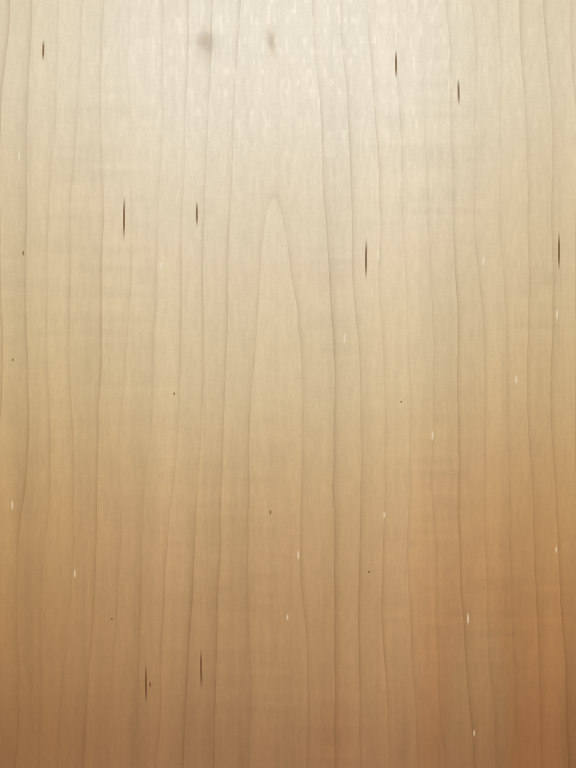
Reproduce this texture procedurally as a WebGL 2 fragment shader.

```glsl
#version 300 es
precision highp float;
// Pale plain-sawn wood board, lit at the top and falling to warm brown below.
// Growth rings are contours of a warped arch field; stretched value noise adds
// streaks, pores and sheen, and jittered cells scatter dark slits and pale nicks.
uniform vec2 u_resolution;
out vec4 fragColor;

float hash(vec2 cell) {
    uvec2 q = uvec2(ivec2(cell)) * uvec2(1597334677u, 3812015801u);
    uint n = (q.x ^ q.y) * 1597334677u;
    n = (n ^ (n >> 15)) * 2246822519u;
    n ^= n >> 13;
    return float(n >> 8) / 16777216.0;
}

float noise(vec2 p) {
    vec2 i = floor(p), f = fract(p);
    f = f * f * (3.0 - 2.0 * f);
    return mix(mix(hash(i), hash(i + vec2(1, 0)), f.x),
               mix(hash(i + vec2(0, 1)), hash(i + vec2(1, 1)), f.x), f.y);
}

// Layered noise centred on zero
float fbm(vec2 p) {
    float sum = 0.0, amp = 0.5;
    for (int i = 0; i < 4; i++) {
        sum += amp * (noise(p) - 0.5);
        p = p * 2.03 + 17.0;
        amp *= 0.5;
    }
    return sum;
}

// Thin upright spindles, at most one per cell
float spindles(vec2 p, vec2 grid, float seed, float chance, vec2 size) {
    vec2 cell = floor(p * grid), key = cell + seed;
    vec2 jitter = 0.25 + 0.5 * vec2(hash(key), hash(key + 71.0));
    vec2 d = p - (cell + jitter) / grid;
    d.x += 0.05 * d.y * (hash(key + 13.0) - 0.5);
    float len = size.y * (0.35 + 0.65 * hash(key + 29.0));
    float taper = 1.0 - smoothstep(0.2, 1.0, abs(d.y) / len);
    float body = 1.0 - smoothstep(0.3, 1.0, abs(d.x) / size.x);
    return body * taper * step(hash(key + 43.0), chance);
}

// Light falloff from top to bottom
vec3 boardColor(float y) {
    vec3 c = mix(vec3(0.60, 0.445, 0.305), vec3(0.68, 0.53, 0.37), smoothstep(0.0, 0.18, y));
    c = mix(c, vec3(0.755, 0.625, 0.455), smoothstep(0.14, 0.36, y));
    c = mix(c, vec3(0.81, 0.72, 0.565), smoothstep(0.30, 0.52, y));
    c = mix(c, vec3(0.86, 0.795, 0.675), smoothstep(0.44, 0.70, y));
    return mix(c, vec3(0.905, 0.87, 0.795), smoothstep(0.62, 0.95, y));
}

void main() {
    vec2 p = gl_FragCoord.xy / u_resolution.y;
    float mid = p.x - 0.365;
    float low = 1.0 - smoothstep(0.15, 0.75, p.y);

    // Base light with uneven edge and dimmer sides
    vec3 col = boardColor(p.y + 0.05 * fbm(vec2(p.x * 9.0, p.y * 2.0)));
    float side = smoothstep(0.08, 0.40, abs(mid));
    col *= mix(vec3(1.015), vec3(0.955, 0.925, 0.86), side);

    // Broad tonal streaks, stronger and redder in the lower half
    float broad = fbm(vec2(p.x * 22.0 + 0.6 * noise(p * 4.0), p.y * 1.3 + 5.0));
    float narrow = fbm(vec2(p.x * 85.0, p.y * 2.2 + 40.0));
    col *= 1.0 + (0.05 + 0.08 * low) * broad + (0.035 + 0.05 * low) * narrow;
    float blush = smoothstep(0.48, 0.75, noise(vec2(p.x * 16.0 + 3.0, p.y * 3.0)));
    blush *= low * smoothstep(0.25, 0.65, p.x);
    col += blush * vec3(0.012, -0.012, -0.016);

    // Growth rings: arches in the middle, long lines at the sides
    vec2 warped = vec2(mid + 0.010 * fbm(vec2(p.x * 14.0, p.y * 7.0)), p.y);
    float rings = 30.0 * sqrt(warped.x * warped.x + 0.0012) + 1.1 * p.y
                + 2.6 * fbm(vec2(p.x * 4.0 + 8.0, p.y * 1.1 + 2.0)) + 20.45;
    float phase = fract(rings), slope = max(fwidth(rings) * u_resolution.y, 8.0);
    float away = phase / slope;
    float edge = smoothstep(0.0, 0.0016, away);
    float strength = 0.35 + 0.65 * hash(vec2(floor(rings), 9.0));
    strength *= 0.4 + 0.9 * noise(vec2(p.x * 12.0, p.y * 5.0 + 31.0));
    float line = edge * exp(-away * 420.0) * strength;
    float band = edge * exp(-phase * 5.0) * (1.0 - phase) * strength;
    col *= 1.0 - line * vec3(0.16, 0.19, 0.21) - band * vec3(0.030, 0.036, 0.045);

    // Fine pores, faint cross figure and silky sheen near the top
    float pores = noise(vec2(p.x * 330.0, p.y * 55.0)) - 0.5;
    float grit = noise(p * 400.0 + 90.0) - 0.5;
    float figure = noise(vec2(p.x * 14.0, p.y * 120.0)) - 0.5;
    float patches = smoothstep(0.45, 0.8, noise(p * vec2(7.0, 5.0) + 60.0));
    col *= 1.0 + 0.030 * pores + 0.022 * grit + 0.030 * figure * patches;
    float sheen = smoothstep(0.62, 1.0, p.y) * exp(-14.0 * (mid - 0.05) * (mid - 0.05));
    float glints = smoothstep(0.62, 0.95, noise(vec2(p.x * 260.0 + 7.0, p.y * 75.0)));
    col += sheen * (0.010 + 0.045 * glints);

    // Two soft pin knots
    for (int i = 0; i < 2; i++) {
        float k = float(i);
        vec2 d = (p - vec2(0.268 + 0.085 * k, 0.944)) / vec2(0.012 - 0.006 * k, 0.017);
        d += 1.2 * vec2(fbm(p * 60.0), fbm(p * 60.0 + 33.0));
        col *= 1.0 - 0.15 * exp(-dot(d, d)) * vec3(0.8, 1.0, 1.2);
    }

    // Dark slits, specks and pale nicks
    float slits = spindles(p, vec2(9.0, 5.0), 11.0, 0.20, vec2(0.0019, 0.034));
    float specks = spindles(p, vec2(24.0, 22.0), 203.0, 0.035, vec2(0.0018, 0.005));
    float nicks = spindles(p, vec2(17.0, 13.0), 407.0, 0.07, vec2(0.0018, 0.010));
    col = mix(col, vec3(0.36, 0.24, 0.14), 0.65 * max(slits, 0.8 * specks));
    col = mix(col, vec3(0.96, 0.92, 0.84), 0.5 * nicks);

    fragColor = vec4(clamp(col, 0.0, 1.0), 1.0);
}
```
